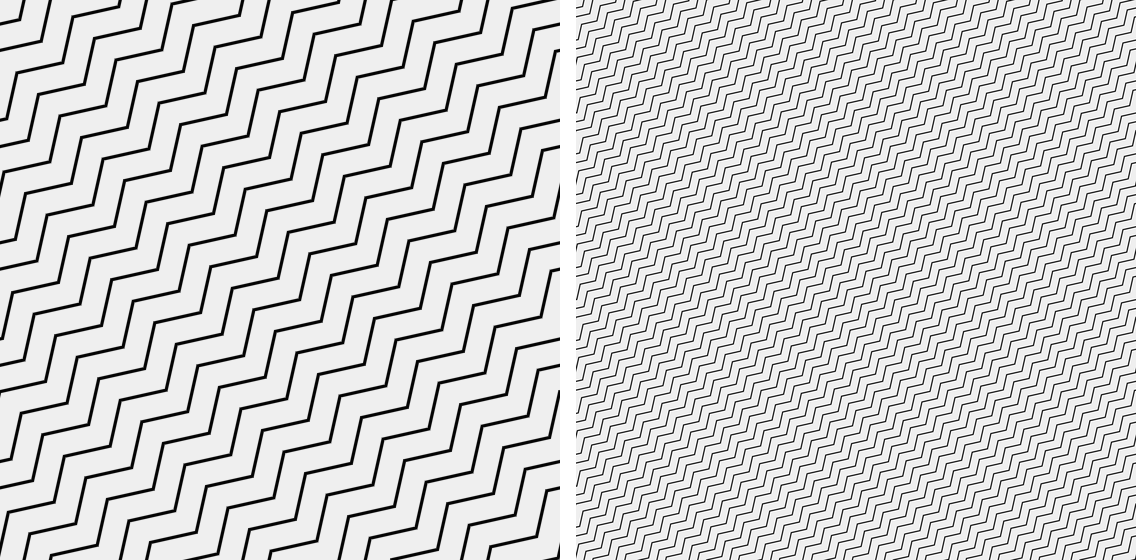
Left: one tile. Right: repeated 3 by 3.
Give the GLSL for this pattern, as a WebGL 2 fragment shader.

```glsl
#version 300 es
precision highp float;

uniform vec2 u_resolution;
out vec4 fragColor;

// Triangle wave with period 1: +0.5 at whole numbers, -0.5 halfway between
float triangleWave(float x) {
    return 2.0 * abs(fract(x) - 0.5) - 0.5;
}

// Distance to the nearest centre line of the diagonal zigzags
float zigzagDistance(vec2 p) {
    const float waves = 5.0;
    const float lines = 13.0;
    const float swing = 0.0635;

    float along = p.x + p.y;
    float across = p.x - p.y - swing * triangleWave(waves * along);
    float offset = abs(fract(lines * across) - 0.5) / lines;

    // Divide by the gradient length so that every stroke has the same width
    float slope = 2.0 * swing * waves;
    return offset / sqrt(2.0 * (1.0 + slope * slope));
}

void main() {
    vec2 uv = gl_FragCoord.xy / u_resolution;
    float pixel = 1.0 / min(u_resolution.x, u_resolution.y);

    const vec3 paper = vec3(0.937);
    const vec3 ink = vec3(0.01);

    // Mitred strokes with softened edges
    float halfWidth = 0.00285;
    float edge = 0.75 * pixel;
    float stroke = 1.0 - smoothstep(halfWidth - edge, halfWidth + edge, zigzagDistance(uv));

    fragColor = vec4(mix(paper, ink, stroke), 1.0);
}
```
